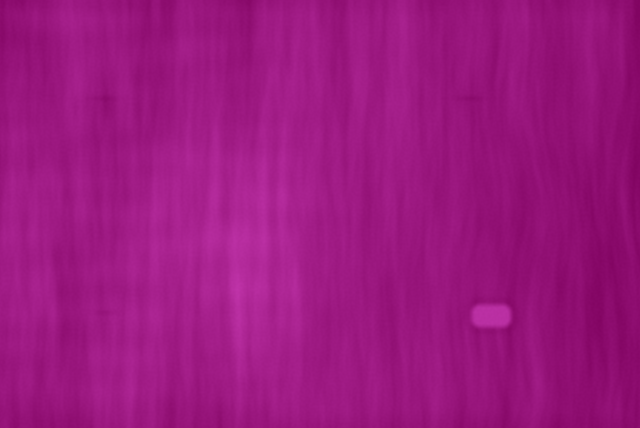
Give the GLSL for this texture, as a WebGL 1 fragment shader.

```glsl
precision highp float;
uniform vec2 u_resolution;

vec2 gradientAt(vec2 cell) {
  vec3 h = fract(cell.xyx * vec3(0.1031, 0.1030, 0.0973));
  h += dot(h, h.yzx + 33.33);
  float angle = 6.2832 * fract((h.x + h.y) * h.z);
  return vec2(cos(angle), sin(angle));
}

float gradientNoise(vec2 p) {
  vec2 i = floor(p), f = p - i;
  vec2 w = f * f * f * (f * (f * 6.0 - 15.0) + 10.0);
  float a = dot(gradientAt(i), f);
  float b = dot(gradientAt(i + vec2(1, 0)), f - vec2(1, 0));
  float c = dot(gradientAt(i + vec2(0, 1)), f - vec2(0, 1));
  float d = dot(gradientAt(i + 1.0), f - 1.0);
  return mix(mix(a, b, w.x), mix(c, d, w.x), w.y);
}

float bell(vec2 p) {
  return exp(-dot(p, p));
}

// Vertical wood grain, from broad bands down to short fibres
float woodGrain(vec2 p) {
  float bend = mix(0.015, 0.06, smoothstep(0.9, 1.3, p.x));
  p.x += bend * gradientNoise(p * vec2(2.5, 3.0) + 7.0);
  float grain = 0.42 * gradientNoise(p * vec2(5.0, 1.3) + 11.0);
  grain += 0.36 * gradientNoise(p * vec2(19.0, 1.6) + 23.0);
  grain += 0.28 * gradientNoise(p * vec2(44.0, 4.5) + 41.0);
  grain += 0.14 * gradientNoise(p * vec2(85.0, 14.0) + 67.0);
  return grain;
}

// Dark wavering seam down the right side
float seam(vec2 p) {
  float x = 1.165 + 0.035 * gradientNoise(vec2(p.y * 5.0, 3.5));
  float fade = 0.6 + gradientNoise(vec2(p.y * 4.0, 9.5));
  return fade * bell(vec2((p.x - x) / 0.012, 0.0));
}

// Small smudged knots, each with a short cross stroke
float knots(vec2 p) {
  float sum = 0.0;
  for (int k = 0; k < 3; k++) {
    float i = float(k);
    vec2 center = vec2(0.245 + 0.85 * step(1.5, i), 0.27 + 0.5 * min(i, 1.0));
    vec2 q = p - center;
    sum += 0.22 * bell(q / vec2(0.035, 0.007)) + 0.2 * bell(q / vec2(0.025, 0.06));
  }
  return sum;
}

float pillDistance(vec2 p) {
  return length(max(abs(p) - vec2(0.026, 0.006), 0.0)) - 0.021;
}

void main() {
  vec2 p = gl_FragCoord.xy / u_resolution.y;

  // Soft light on the left of centre, shade toward the right
  float glow = bell((p - vec2(0.58, 0.42)) / vec2(0.42, 0.4));
  float tone = 0.4 + 0.5 * glow - 0.26 * smoothstep(1.05, 1.5, p.x);
  tone += woodGrain(p);

  // Even vertical ripples and faint cross bands in the lit area
  float ripple = sin(p.x * 128.0 + 5.0 * gradientNoise(p * vec2(6.0, 1.5)));
  float lit = bell((p - vec2(0.54, 0.38)) / vec2(0.2, 0.2));
  tone += lit * (0.2 + 0.17 * ripple);
  float leftSide = 1.0 - smoothstep(0.5, 1.0, p.x);
  tone += 0.2 * leftSide * gradientNoise(p * vec2(3.5, 17.0) + 5.0);

  tone -= 0.3 * seam(p) + knots(p);
  vec2 edge = min(p, u_resolution / u_resolution.y - p);
  tone -= 0.15 * (1.0 - smoothstep(0.0, 0.05, min(edge.x, edge.y)));

  // Pale blurred pill with a thin shaded rim
  float pill = pillDistance(p - vec2(1.148, 0.262));
  tone -= 0.12 * bell(vec2((pill - 0.01) / 0.008, 0.0));
  tone = mix(tone, 1.45, 1.0 - smoothstep(-0.01, 0.007, pill));

  tone += 0.1 * gradientNoise(p * 150.0);
  vec3 plum = vec3(0.54, 0.04, 0.42);
  vec3 orchid = vec3(0.67, 0.14, 0.57);
  gl_FragColor = vec4(mix(plum, orchid, clamp(tone, -0.25, 1.7)), 1.0);
}
```
